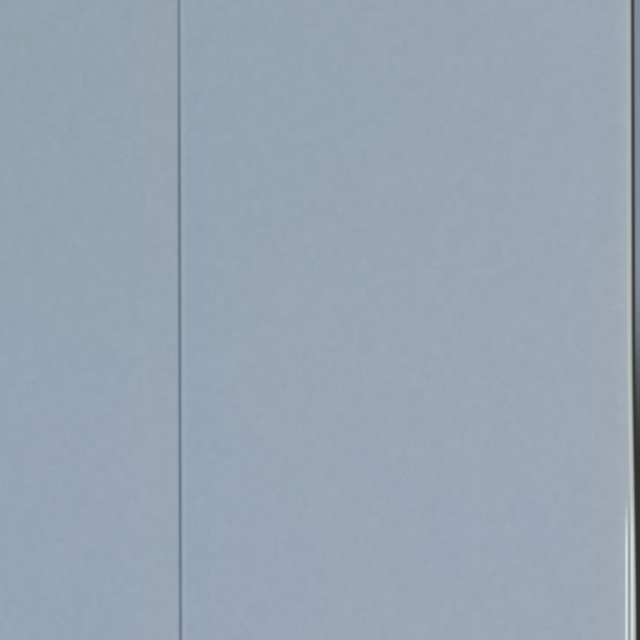
Give the GLSL for this texture, as a Shadertoy shader.

```glsl
// Painted blue-grey metal panels: a thin vertical seam at left and a dark,
// slightly slanted gap with a pale bevel at right. Built from soft gradients,
// vertical bands and several scales of value noise for the grain.

float hash(vec2 p) {
    p = fract(p * vec2(0.1031, 0.1137));
    p += dot(p, p.yx + 33.33);
    return fract((p.x + p.y) * p.x * 7.31);
}

float valueNoise(vec2 p) {
    vec2 cell = floor(p);
    vec2 f = fract(p);
    f = f * f * (3.0 - 2.0 * f);
    float low = mix(hash(cell), hash(cell + vec2(1.0, 0.0)), f.x);
    float high = mix(hash(cell + vec2(0.0, 1.0)), hash(cell + 1.0), f.x);
    return mix(low, high, f.y);
}

// Noise centred on zero, summed over octaves.
float grain(vec2 p) {
    float sum = 0.0;
    float weight = 0.5;
    for (int i = 0; i < 4; i++) {
        sum += weight * (valueNoise(p) - 0.5);
        p = p * 2.03 + 17.0;
        weight *= 0.6;
    }
    return sum;
}

// Soft-edged vertical strip.
float band(float x, float centre, float halfWidth, float blur) {
    return 1.0 - smoothstep(halfWidth - blur, halfWidth + blur, abs(x - centre));
}

float glow(float x, float centre, float width) {
    float d = (x - centre) / width;
    return exp(-d * d);
}

vec3 paint(vec2 uv) {
    vec3 top = mix(vec3(0.573, 0.638, 0.684), vec3(0.602, 0.656, 0.706), uv.x);
    vec3 bottom = mix(vec3(0.588, 0.647, 0.713), vec3(0.610, 0.658, 0.720), uv.x);
    vec3 color = mix(bottom, top, smoothstep(0.2, 1.0, uv.y));
    // Broad tint drift, then fine mottling.
    color += vec3(0.5, -0.2, 0.4) * 0.014 * grain(uv * 7.0 + 3.0);
    color += 0.020 * grain(uv * vec2(90.0, 75.0));
    color += 0.020 * grain(uv * vec2(190.0, 160.0) + 40.0);
    return color;
}

vec3 addSeam(vec3 color, vec2 uv) {
    float x = 0.2795 + 0.0025 * (1.0 - uv.y);
    color += vec3(0.006, 0.003, -0.004) * glow(uv.x, x - 0.03, 0.035);
    color += vec3(-0.008, -0.003, 0.008) * glow(uv.x, x + 0.022, 0.020);
    color += 0.018 * glow(uv.x, x + 0.0065, 0.003);
    float strength = 0.66 + 0.15 * grain(vec2(2.0, uv.y * 14.0));
    strength *= mix(1.0, 0.75, smoothstep(0.75, 1.0, uv.y));
    vec3 shade = vec3(0.34, 0.39, 0.44);
    return mix(color, shade, strength * glow(uv.x, x, 0.0026));
}

vec3 addRightEdge(vec3 color, vec2 uv) {
    float down = 1.0 - uv.y;
    float gap = 0.9875 + 0.003 * down + 0.005 * smoothstep(0.5, 1.0, down);

    // Warm reflected light in front of the bevel.
    float warmth = smoothstep(0.88, 0.95, uv.x) * smoothstep(0.1, 0.6, down);
    color += vec3(0.010, 0.001, -0.014) * warmth;
    color += vec3(0.022, 0.020, 0.008) * smoothstep(0.955, 0.984, uv.x);

    // Narrow strip beyond the gap, darkening downward.
    vec3 beyond = mix(vec3(0.50, 0.55, 0.61), vec3(0.20, 0.19, 0.18),
                      smoothstep(0.40, 0.75, down));
    color = mix(color, beyond, smoothstep(gap - 0.001, gap + 0.003, uv.x));

    vec3 bevel = mix(vec3(0.70, 0.70, 0.64), vec3(0.80, 0.82, 0.78), down);
    float bevelStrength = mix(0.5, 0.75, smoothstep(0.1, 0.6, down));
    color = mix(color, bevel, bevelStrength * glow(uv.x, gap - 0.0065, 0.0025));
    vec3 dark = mix(vec3(0.23, 0.24, 0.22), vec3(0.17, 0.17, 0.15), down);
    color = mix(color, dark, 0.92 * band(uv.x, gap + 0.001, 0.0025, 0.0025));

    // Bright paired glints near the foot of the edge.
    float foot = smoothstep(0.76, 0.86, down);
    vec3 glint = vec3(0.88, 0.91, 0.93);
    color = mix(color, vec3(0.52, 0.54, 0.53), 0.6 * foot * glow(uv.x, 0.983, 0.002));
    color = mix(color, glint, 0.9 * foot * glow(uv.x, 0.979, 0.0022));
    return mix(color, glint, 0.7 * foot * glow(uv.x, 0.9875, 0.0022));
}

void mainImage(out vec4 fragColor, in vec2 fragCoord) {
    vec2 uv = fragCoord / iResolution.xy;
    vec3 color = paint(uv);
    color = addSeam(color, uv);
    color = addRightEdge(color, uv);
    fragColor = vec4(clamp(color, 0.0, 1.0), 1.0);
}
```
